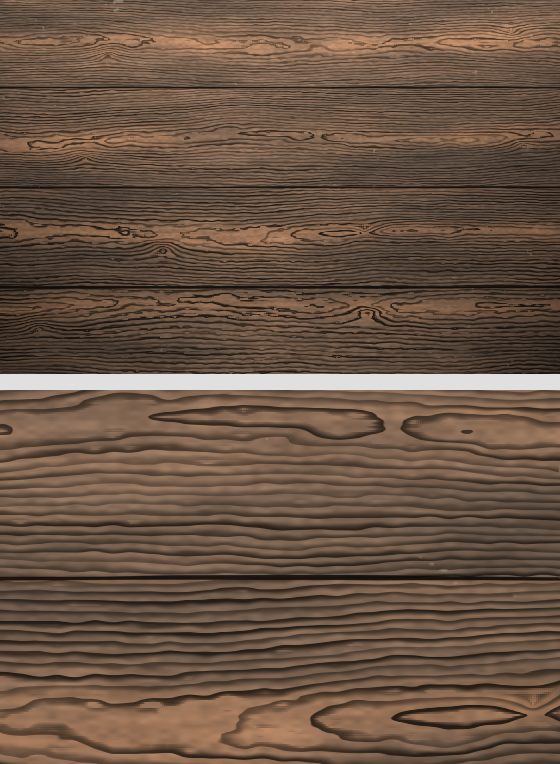
Top: the whole. Bottom: its middle third, enlarged.
This texture is drawn by a Shadertoy shader. Its source:

```glsl
// Four weathered horizontal planks with raised, dark-edged wood grain.
// Each plank is a slice through warped growth rings, opened into ovals along
// its heart and bulged by knots; stains, fibres, seams and light go on top.

const float PLANK_HEIGHT = 0.267;                    // in canvas heights
const float FIRST_SEAM = 0.232;                      // height of lowest seam
const vec4 HEART = vec4(0.84, 0.52, 0.49, 0.43);     // heart line, bottom plank first
const vec4 RINGS = vec4(25.0, 33.0, 39.0, 41.0);     // growth rings per plank
const vec4 LINE_DEPTH = vec4(0.80, 0.80, 0.68, 0.54);
const float LINE_WIDTH = 0.010;                      // widest dark line
const float SEAM_WIDTH = 0.0022;
const int KNOTS = 2;                                 // per plank
const float KNOT_SPACING = 0.75;
const float KNOT_SIZE = 0.024;
const vec3 GREY_WOOD = vec3(0.465, 0.385, 0.325);
const vec3 WARM_WOOD = vec3(0.60, 0.445, 0.335);
const vec3 DARK_WOOD = vec3(0.115, 0.090, 0.066);
const vec3 SCUFF = vec3(0.68, 0.61, 0.53);

float hash(vec2 p) {
    vec3 q = fract(p.xyx * 0.1031);
    q += dot(q, q.yzx + 33.33);
    return fract((q.x + q.y) * q.z);
}

float noise(vec2 p) {
    vec2 cell = floor(p), t = fract(p);
    t = t * t * (3.0 - 2.0 * t);
    return mix(mix(hash(cell), hash(cell + vec2(1, 0)), t.x),
               mix(hash(cell + vec2(0, 1)), hash(cell + vec2(1, 1)), t.x), t.y);
}

// Strength of the knots at a point; v is the height within the plank.
float knotField(float x, float v, float plank) {
    float field = 0.0;
    for (int k = 0; k < KNOTS; k++) {
        vec2 seed = vec2(float(k) * 7.0 + 3.0, plank * 13.0 + 5.0);
        vec2 centre = vec2((float(k) + 0.1 + 0.8 * hash(seed)) * KNOT_SPACING,
                           0.25 + 0.5 * hash(seed + 31.0));
        vec2 d = vec2((x - centre.x) * 0.6, (v - centre.y) * PLANK_HEIGHT);
        field += (0.3 + 0.7 * hash(seed + 57.0)) * exp(-length(d) / KNOT_SIZE);
    }
    return field;
}

// Dark late-wood line of each ring: slow rise, sharp drop, limited in width.
float ringLine(float ring, float x) {
    float width = fwidth(ring);
    float phase = fract(ring);
    float drop = clamp(width * 1.2, 0.04, 0.5);
    float rise = clamp(1.0 - LINE_WIDTH * width * iResolution.y, 0.2, 0.8);
    float line = smoothstep(rise, 1.0 - drop, phase)
               * (1.0 - smoothstep(1.0 - drop, 1.0, phase));
    line *= 0.5 + 0.85 * noise(vec2(x * 5.0, floor(ring) * 3.0));
    return mix(line, 0.36, smoothstep(0.55, 1.1, width));
}

void mainImage(out vec4 fragColor, in vec2 fragCoord) {
    vec2 p = fragCoord / iResolution.y;
    vec2 uv = fragCoord / iResolution.xy;
    float pixel = 1.0 / iResolution.y;

    // Plank layout
    float level = (p.y - FIRST_SEAM) / PLANK_HEIGHT + 1.0;
    float plank = clamp(floor(level), 0.0, 3.0);
    float v = level - plank;
    int i = int(plank);
    vec2 local = vec2(p.x + plank * 17.3, v + plank * 9.7);

    // Growth rings
    float offset = v - HEART[i]
                 + 0.13 * (noise(local * vec2(1.9, 1.3)) - 0.5)
                 + 0.035 * (noise(local * vec2(6.5, 4.0)) - 0.5);
    float opening = 0.17 * noise(vec2(local.x * 2.4, plank * 5.0));
    float heart = exp(-offset * offset * 75.0);
    float knot = knotField(p.x, v, plank);
    float ring = length(vec2(offset, opening)) * RINGS[i] + 4.5 * knot;
    ring += (noise(local * vec2(20.0, 16.0)) - 0.5) * (0.4 + 0.7 * heart);
    ring += (noise(local * vec2(60.0, 45.0)) - 0.5) * 0.3;
    float line = ringLine(ring, local.x);

    // Stain and fibre
    float stain = noise(local * vec2(2.5, 3.0)) * 0.65 + noise(local * vec2(7.0, 8.0)) * 0.35;
    float fibre = noise(p * vec2(16.0, 190.0)) * 0.55 + noise(p * vec2(110.0, 240.0)) * 0.45;
    float streak = noise(local * vec2(4.0, 26.0));
    float warmth = 0.65 * heart * (0.4 + stain) + 0.7 * (stain - 0.3) + 0.3 * (streak - 0.4);
    warmth = clamp(warmth + 0.5 * knot, 0.0, 1.0);
    vec3 color = mix(GREY_WOOD, WARM_WOOD, warmth);
    color *= 0.78 + 0.32 * stain + 0.08 * heart;
    color *= 0.83 + 0.34 * fibre;
    color = mix(color, DARK_WOOD, clamp(line * LINE_DEPTH[i], 0.0, 0.92));
    color = mix(color, DARK_WOOD, 0.4 * smoothstep(0.65, 0.95, knot));

    // Seams with a worn, paler lip below
    float nearest = clamp(floor(level + 0.5), 1.0, 3.0);
    float gap = (level - nearest) * PLANK_HEIGHT
              + 0.002 * (noise(vec2(p.x * 9.0, nearest * 7.0)) - 0.5);
    float halfWidth = SEAM_WIDTH * (0.45 + 0.5 * noise(vec2(p.x * 12.0, nearest))
                    + (nearest < 1.5 ? 0.5 : 0.0));
    float seam = 1.0 - smoothstep(halfWidth - 0.5 * pixel, halfWidth + pixel, abs(gap));
    float lip = smoothstep(-0.009, -0.004, gap) * (1.0 - smoothstep(-0.003, 0.0, gap));
    color = mix(color, WARM_WOOD, 0.45 * lip * noise(vec2(p.x * 8.0, nearest * 3.0)));
    color = mix(color, DARK_WOOD * 0.45, 0.88 * seam);

    // Sparse pale scuffs, denser toward the sides
    float side = 2.0 * abs(uv.x - 0.5);
    float chip = noise(p * vec2(95.0, 170.0)) * noise(p * vec2(19.0, 31.0) + 40.0);
    color = mix(color, SCUFF, 0.4 * smoothstep(0.80, 0.92, chip + 0.06 * side));

    // Light from above, falling off toward the lower sides
    float light = mix(0.88, 1.18, smoothstep(0.0, 1.0, uv.y));
    light *= 1.0 - 0.36 * side * side * (1.25 - uv.y);
    fragColor = vec4(clamp(color * light, 0.0, 1.0), 1.0);
}
```
